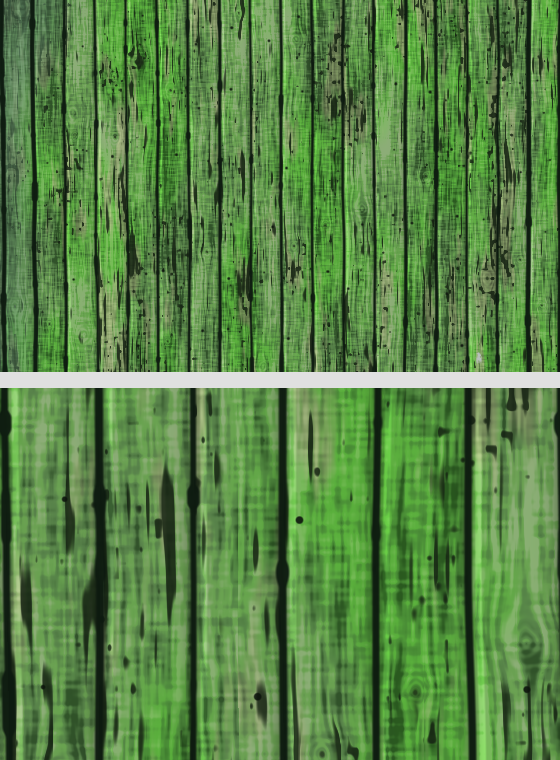
Top, the full canvas; bottom, a detail of the centre.
Reproduce this texture procedurally as a Shadertoy shader.

```glsl
// Weathered green plank fence: eighteen upright boards split by dark seams.
// Stretched value noise gives grain, cracks and worn paint; hashed cells
// scatter knots, nail holes and pale chips along each board.

float hash(vec2 p) {
    vec3 q = fract(p.xyx * .1031);
    q += dot(q, q.yzx + 33.33);
    return fract((q.x + q.y) * q.z);
}

float noise(vec2 p) {
    vec2 i = floor(p), f = fract(p);
    f = f * f * (3. - 2. * f);
    return mix(mix(hash(i), hash(i + vec2(1, 0)), f.x),
               mix(hash(i + vec2(0, 1)), hash(i + vec2(1, 1)), f.x), f.y);
}

float fbm(vec2 p) {
    float sum = 0., amp = .53;
    for (int i = 0; i < 4; i++) {
        sum += amp * noise(p);
        p = p * 2.03 + 17.3;
        amp *= .5;
    }
    return sum;
}

void mainImage(out vec4 fragColor, in vec2 fragCoord) {
    vec2 p = fragCoord / iResolution.x;
    const float pitch = .0552;
    float pixel = 1. / (iResolution.x * pitch);

    // Nearest seam, slightly leaning and uneven; distances are in board widths
    float s = (p.x - .061 - (.33 - p.y) * .01 * (1. - 1.3 * p.x)) / pitch;
    float seam = floor(s + .5);
    float d = s - seam - (noise(vec2(seam * 7. + 90., p.y * 9.)) - .5) * .06;
    float board = seam + step(0., d) + 20.;
    float across = d < 0. ? 1. + d : d;

    // Knots push the grain aside and add rings
    vec2 local = vec2(across * pitch, p.y);
    vec2 grainPos = local;
    float rings = 0., core = 0.;
    float knotCell = floor(p.y / .22);
    for (int j = -1; j <= 1; j++) {
        vec2 id = vec2(board, knotCell + float(j) + 40.);
        if (hash(id) < .5) continue;
        vec2 centre = vec2(pitch * mix(.25, .75, hash(id + 3.1)),
                           (knotCell + float(j) + hash(id + 7.7)) * .22);
        float size = mix(.004, .009, hash(id + 5.3));
        vec2 v = (local - centre) * vec2(1., .75);
        v += (noise(local * 130. + board) - .5) * .003;
        float r = length(v) / size;
        grainPos.x -= v.x * .85 * exp(-r * r * .22);
        rings += sin(r * 9.) * exp(-r * r * .5);
        core += smoothstep(.5, .15, r) * step(.45, hash(id + 9.4));
    }

    // Grain, broad stains and fine cross-crackle
    vec2 g = grainPos + vec2(board * 1.37, board * .71);
    g.x += (fbm(vec2(board * 5., p.y * 9.)) - .5) * .008;
    float stain = fbm(g * vec2(30., 8.));
    float wear = fbm(g * vec2(36., 9.) + 51.);
    float grain = noise(g * vec2(330., 13.));
    float fine = noise(g * vec2(560., 65.));
    float crackle = noise(g * vec2(90., 400.));
    float tone = .53 + (stain - .5) * .8 + (grain - .5) * .5 + (fine - .5) * .4
               + (crackle - .5) * .3 + (hash(vec2(board, 3.)) - .5) * .16 + rings * .14;

    // Paint from deep to sun-bleached
    vec3 col = mix(vec3(.19, .33, .16), vec3(.34, .53, .28), smoothstep(.08, .42, tone));
    col = mix(col, vec3(.41, .65, .31), smoothstep(.40, .60, tone));
    col = mix(col, vec3(.54, .70, .45), smoothstep(.60, .86, tone));
    float vivid = smoothstep(.35, .65, fbm(p * vec2(14., 5.) + 8.));
    col *= mix(vec3(1.02, .97, 1.04), vec3(.86, 1.06, .76), vivid);

    // Bare wood shows through worn patches
    float bare = smoothstep(.54, .72, wear + (grain - .5) * .16);
    col = mix(col, vec3(.52, .56, .40) * (.6 + .7 * tone), bare * .75);

    // Black lengthwise cracks and flaked spots
    float crack = noise(g * vec2(270., 22.) + 31.) + (wear - .5) * .75;
    float flake = noise(g * vec2(210., 120.) + 77.) + (stain - .5) * -.5 + (wear - .5) * .7;
    float dark = max(smoothstep(.80, .95, crack), smoothstep(.88, 1.02, flake));
    col = mix(col, vec3(.08, .13, .07), dark * .85);
    col = mix(col, vec3(.11, .17, .09), min(core, 1.) * .8);

    // Nail holes and rare pale chips, one candidate per cell
    vec2 cell = vec2(board, floor(p.y / .11) + 60.);
    vec2 spot = vec2(mix(.15, .85, hash(cell + 2.2)) * pitch,
                     (cell.y - 60. + mix(.2, .8, hash(cell + 4.6))) * .11);
    vec2 off = local - spot;
    float edge = pixel * pitch;
    float hole = length(off) - mix(.0012, .0026, hash(cell + 6.5));
    col = mix(col, vec3(.05, .08, .05),
              smoothstep(edge, -edge, hole) * step(.45, hash(cell + 8.)) * .9);
    float chip = length(off * vec2(1., .45)) - .0015 - .005 * noise(local * 300.);
    col = mix(col, vec3(.72, .75, .74),
              smoothstep(edge, -edge, chip) * step(.982, hash(cell + 11.)));

    // Grey haze over the left end
    float haze = smoothstep(.10, .0, p.x - .07 * smoothstep(.45, .66, p.y));
    col = mix(col, vec3(.32, .46, .34) * (.65 + .6 * tone), haze * .7);

    // Rounded board edges, then the dark gap
    float side = abs(d);
    col *= 1. - .42 * exp(-side * (d < 0. ? 14. : 20.));
    col *= 1. + .22 * smoothstep(.05, .02, abs(d - .11));
    float gap = mix(.028, .05, hash(vec2(seam + 30., 5.)));
    gap += .03 * step(15.5, seam) + .02 * step(seam, .5);
    gap += .035 * smoothstep(.72, .95, noise(vec2(seam * 3. + 70., p.y * 45.)));
    float soft = max(pixel, .018);
    col = mix(col, vec3(.05, .10, .06), smoothstep(gap + soft, gap - soft, side) * .95);

    fragColor = vec4(clamp(col, 0., 1.), 1.);
}
```
